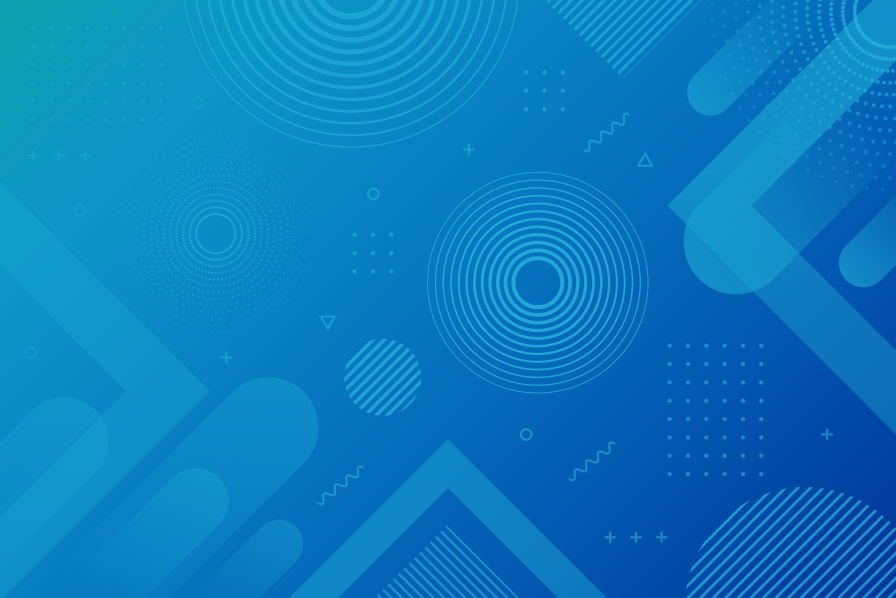
Write a WebGL 2 fragment shader that draws this background.

```glsl
#version 300 es
precision highp float;
// Blue diagonal gradient with chevrons, capsules, rings, halftones and small line ornaments.
uniform vec2 u_resolution;
out vec4 fragColor;

#define CANVAS vec2(7.68, 5.12)
#define CYAN vec3(0.14, 0.70, 0.86)
#define TEAL vec3(0.10, 0.65, 0.82)
#define DOT_PITCH 0.157
#define RING_COUNT 12.0
#define HALO_DOTS 72.0
#define LINE_WIDTH 0.018
#define ORNAMENT_ALPHA 0.6
const float TAU = 6.2831853;
const float DIAG = 0.7071;

float pixel;  // size of one screen pixel in canvas units
vec3 color;

// Antialiased coverage of a filled shape and of a line
float fill(float d) { return clamp(0.5 - d / pixel, 0.0, 1.0); }
float stroke(float d, float w) {
    float overlap = min(d + 0.5 * pixel, 0.5 * w) - max(d - 0.5 * pixel, -0.5 * w);
    return clamp(overlap / pixel, 0.0, 1.0);
}
void paint(vec3 ink, float alpha) { color = mix(color, ink, alpha); }

vec3 backdrop(float t) {
    vec3 c = mix(vec3(0.06, 0.62, 0.69), vec3(0.05, 0.585, 0.775), smoothstep(0.0, 0.2, t));
    c = mix(c, vec3(0.02, 0.46, 0.75), clamp((t - 0.2) / 0.3, 0.0, 1.0));
    c = mix(c, vec3(0.01, 0.34, 0.69), clamp((t - 0.5) / 0.25, 0.0, 1.0));
    return mix(c, vec3(0.0, 0.20, 0.60), clamp((t - 0.75) / 0.25, 0.0, 1.0));
}

// Band between two nested right angles; q.x points inward from the tip
float chevron(vec2 q, float width) {
    float v = q.x - abs(q.y);
    return stroke((v - 0.5 * width) * DIAG, width * DIAG);
}

// Round-ended bar that fades along its direction
float capsule(vec2 q, float r, vec2 dir, float len) {
    float along = dot(q, dir);
    float d = length(q - dir * max(along, 0.0)) - r;
    return fill(d) * clamp(1.0 - (along + r) / len, 0.0, 1.0);
}

// Concentric circles, thinner towards the rim
float rings(vec2 q, float r) {
    float gap = 0.0707 * r, l = length(q) - 0.222 * r;
    float k = clamp(round(l / gap), 0.0, RING_COUNT - 1.0);
    return stroke(l - k * gap, r * mix(0.036, 0.008, k / (RING_COUNT - 1.0)));
}

// Concentric circles of dots that fade towards the rim
float halo(vec2 q, float r) {
    float gap = 0.067 * r, l = length(q);
    float k = clamp(round((l - 0.2 * r) / gap), 0.0, RING_COUNT);
    float turn = atan(q.y, q.x) / TAU * HALO_DOTS + 0.5 * k;
    float arc = (fract(turn) - 0.5) * TAU * l / HALO_DOTS;
    float d = length(vec2(l - 0.2 * r - k * gap, arc));
    return fill(d - 0.011 * r) * mix(1.0, 0.25, k / RING_COUNT);
}

float dotGrid(vec2 q, vec2 count) {
    vec2 k = clamp(round(q / DOT_PITCH), vec2(0.0), count - 1.0);
    return fill(length(q - k * DOT_PITCH) - LINE_WIDTH);
}

float stripes(float x, float period, float w) {
    return stroke((fract(x / period) - 0.5) * period, w);
}

float plusSign(vec2 q) {
    q = abs(q);
    return fill(max(min(q.x, q.y) - 0.5 * LINE_WIDTH, max(q.x, q.y) - 0.048));
}

float triangle(vec2 q) {
    return stroke(max(abs(q.x) * 0.866 - q.y * 0.5, q.y) - 0.034, LINE_WIDTH);
}

float squiggle(vec2 q) {
    q = vec2(dot(q, vec2(0.79, -0.61)), dot(q, vec2(0.61, 0.79)));
    float f = TAU / 0.125, slope = 0.03 * f * cos(q.x * f);
    float d = (q.y - 0.03 * sin(q.x * f)) / sqrt(1.0 + slope * slope);
    return stroke(d, LINE_WIDTH) * fill(abs(q.x) - 0.25);
}

void main() {
    vec2 p = gl_FragCoord.xy / u_resolution * CANVAS;
    p.y = CANVAS.y - p.y;  // layout runs downward from the top
    pixel = CANVAS.y / u_resolution.y;
    color = backdrop((p.x + p.y) / (CANVAS.x + CANVAS.y));
    float slash = (p.x + p.y) * DIAG, backslash = (p.x - p.y) * DIAG;

    // Capsules: centre, radius, fade length; the last three rise to the right
    vec4 bars[7] = vec4[7](vec4(2.30, 3.66, 0.43, 2.6), vec4(0.55, 3.78, 0.38, 1.9),
        vec4(1.68, 4.29, 0.28, 1.5), vec4(2.39, 4.66, 0.21, 1.1),
        vec4(6.09, 0.79, 0.20, 1.3), vec4(6.31, 2.07, 0.45, 2.0), vec4(7.40, 2.25, 0.21, 1.1));
    for (int i = 0; i < 7; i++) {
        vec2 dir = i < 4 ? vec2(-DIAG, DIAG) : vec2(DIAG, -DIAG);
        paint(TEAL, capsule(p - bars[i].xy, bars[i].z, dir, bars[i].w) * (i < 4 ? 0.42 : 0.68));
    }

    // Chevrons
    paint(TEAL, 0.38 * chevron(vec2(1.80 - p.x, p.y - 3.35), 0.72));
    paint(TEAL, 0.48 * chevron(vec2(p.y - 3.76, p.x - 3.84), 0.42));
    paint(TEAL, mix(0.65, 0.42, smoothstep(1.2, 2.6, p.y)) * chevron(vec2(p.x - 5.72, p.y - 1.76), 0.72));

    // Rings and halftone halos
    paint(CYAN, 0.60 * rings(p - vec2(3.01, -0.18), 1.44));
    paint(CYAN, 0.85 * rings(p - vec2(4.61, 2.42), 0.945));
    paint(CYAN, 0.65 * halo(p - vec2(1.85, 2.00), 0.84));
    paint(CYAN, 0.80 * halo(p - vec2(7.63, 0.10), 1.52));

    // Striped discs and diamonds
    paint(CYAN, 0.75 * stripes(slash, 0.068, 0.030) * fill(length(p - vec2(3.28, 3.23)) - 0.33));
    paint(CYAN, 0.75 * stripes(slash, 0.076, 0.024) * fill(length(p - vec2(6.90, 5.20)) - 1.03));
    vec2 top = abs(p - vec2(5.34, 0.0)), low = abs(p - vec2(3.83, 5.12));
    paint(CYAN, 0.65 * stripes(slash, 0.066, 0.026) * fill((top.x + top.y - 0.67) * DIAG));
    paint(CYAN, 0.60 * stripes(backslash, 0.064, 0.022) * fill((low.x + low.y - 0.62) * DIAG));

    // Dot grids
    paint(CYAN, 0.30 * dotGrid(p - vec2(0.28, 0.24), vec2(8, 6)));
    float dots = dotGrid(p - vec2(4.51, 0.62), vec2(3)) + dotGrid(p - vec2(3.04, 2.01), vec2(3));
    paint(CYAN, ORNAMENT_ALPHA * (dots + dotGrid(p - vec2(5.74, 2.96), vec2(6, 8))));

    // Small ornaments
    float marks = triangle(p - vec2(5.53, 1.385)) + triangle(vec2(p.x - 2.81, 2.745 - p.y));
    for (float i = -1.0; i < 2.0; i++)
        marks += 0.6 * plusSign(p - vec2(0.505 + 0.225 * i, 1.33)) + plusSign(p - vec2(5.45 + 0.22 * i, 4.60));
    vec2 singles[3] = vec2[3](vec2(4.02, 1.28), vec2(1.94, 3.06), vec2(7.09, 3.72));
    vec2 waves[3] = vec2[3](vec2(5.20, 1.135), vec2(5.075, 3.95), vec2(2.92, 4.155));
    for (int i = 0; i < 3; i++) marks += plusSign(p - singles[i]) + squiggle(p - waves[i]);
    vec2 circles[5] = vec2[5](vec2(1.69, 0.88), vec2(3.20, 1.66), vec2(0.68, 1.80), vec2(0.26, 3.02), vec2(4.51, 3.72));
    for (int i = 0; i < 5; i++)
        marks += stroke(length(p - circles[i]) - 0.045, LINE_WIDTH) * (circles[i].x < 2.0 ? 0.5 : 1.0);
    paint(CYAN, ORNAMENT_ALPHA * min(marks, 1.0));

    fragColor = vec4(color, 1.0);
}
```
